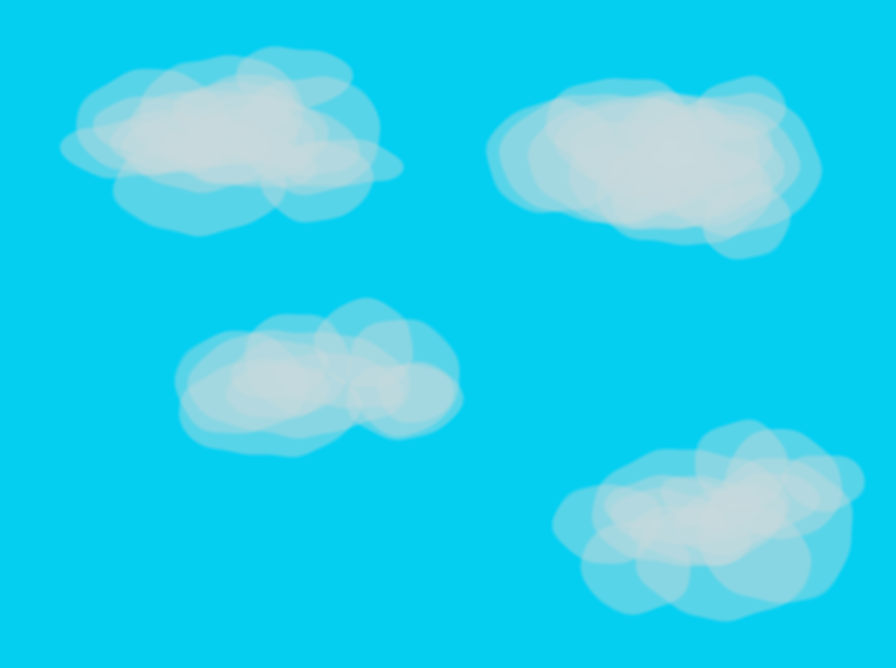
A Shadertoy shader for this texture:

```glsl
// Four soft clouds built from translucent overlapping puffs on a flat cyan sky.

const vec3  SKY_COLOR   = vec3(0.015, 0.812, 0.945);
const vec3  CLOUD_COLOR = vec3(0.785, 0.853, 0.865);
const float PUFF_ALPHA  = 0.43;   // opacity of a single puff
const float EDGE_SOFT   = 2.6;    // half width of the blurred rim
const float WOBBLE      = 1.6;    // bend of the rims
const float SPAN        = 572.0;  // layout units per canvas height
const int   LOBES       = 8;

vec2 hash2(float n) {
    return fract(sin(vec2(n * 12.9898, n * 78.233) + 0.7) * 4375.85);
}

vec2 rotate(vec2 v, float a) {
    float c = cos(a), s = sin(a);
    return vec2(c * v.x - s * v.y, s * v.x + c * v.y);
}

// Approximate signed distance to an axis-aligned ellipse
float ellipseDistance(vec2 q, vec2 radii) {
    float k = length(q / radii);
    float slope = length(q / (radii * radii));
    return k * (k - 1.0) / max(slope, 1e-5);
}

float puffCoverage(vec2 q, vec2 radii) {
    float d = ellipseDistance(q, radii);
    return PUFF_ALPHA * (1.0 - smoothstep(-EDGE_SOFT, EDGE_SOFT, d));
}

// Returns how much sky still shows through the cloud.
// Lobes hold offset and radii; core is the region of scattered inner puffs.
float cloudTransmission(vec2 p, vec4 lobes[LOBES], vec4 core, int innerPuffs, float seed) {
    float through = 1.0;

    // Silhouette lobes
    for (int i = 0; i < LOBES; i++) {
        through *= 1.0 - puffCoverage(p - lobes[i].xy, lobes[i].zw);
    }

    // Inner puffs spread around the core
    for (int i = 0; i < innerPuffs; i++) {
        float id = seed + float(i);
        vec2 h = hash2(id);
        float angle = 2.39996 * float(i) + seed;
        vec2 spread = vec2(cos(angle), sin(angle)) * mix(0.15, 0.48, h.x);
        vec2 radii = core.zw * mix(vec2(0.42), vec2(0.62, 0.58), hash2(id + 31.0));
        vec2 q = rotate(p - core.xy - spread * core.zw, 0.5 * (h.y - 0.5));
        through *= 1.0 - puffCoverage(q, radii);
    }
    return through;
}

void mainImage(out vec4 fragColor, in vec2 fragCoord) {
    vec2 p = fragCoord / iResolution.y * SPAN;

    // Layered sines make the rims uneven
    p += WOBBLE * sin(p.yx * 0.071 + vec2(0.4, 1.9));
    p += 0.5 * WOBBLE * sin(p.yx * 0.153 + vec2(2.1, 0.3));

    // Upper left
    vec4 upperLeft[LOBES] = vec4[LOBES](
        vec4(-85.0,  -8.0, 57.0, 24.0), vec4(-65.0,  15.0, 64.0, 45.0),
        vec4( -5.0,  25.0, 70.0, 47.0), vec4( 55.0,  54.0, 50.0, 26.0),
        vec4( 70.0,   5.0, 62.0, 50.0), vec4( 95.0, -20.0, 54.0, 20.0),
        vec4(-25.0, -40.0, 74.0, 40.0), vec4( 75.0, -35.0, 48.0, 34.0));
    float through = cloudTransmission(p - vec2(195.0, 452.0), upperLeft,
        vec4(5.0, 4.0, 118.0, 58.0), 9, 3.0);

    // Upper right
    vec4 upperRight[LOBES] = vec4[LOBES](
        vec4(-85.0,   0.0,  58.0, 48.0), vec4(-40.0,   0.0, 92.0, 55.0),
        vec4(-30.0,  30.0,  62.0, 39.0), vec4( 75.0,  42.0, 38.0, 27.0),
        vec4( 70.0,  -5.0,  72.0, 60.0), vec4( 80.0, -55.0, 37.0, 32.0),
        vec4( 25.0, -30.0,  75.0, 45.0), vec4(  8.0,  -3.0, 116.0, 58.0));
    through *= cloudTransmission(p - vec2(560.0, 437.0), upperRight,
        vec4(12.0, -3.0, 112.0, 66.0), 10, 17.0);

    // Middle left
    vec4 middleLeft[LOBES] = vec4[LOBES](
        vec4(-65.0,   0.0, 56.0, 44.0), vec4(-40.0, -22.0, 78.0, 41.0),
        vec4(-15.0,  18.0, 45.0, 43.0), vec4( 43.0,  33.0, 42.0, 38.0),
        vec4( 75.0,   6.0, 48.0, 50.0), vec4( 75.0, -15.0, 50.0, 32.0),
        vec4(-15.0,   0.0, 95.0, 45.0), vec4( 85.0,  -7.0, 32.0, 26.0));
    through *= cloudTransmission(p - vec2(270.0, 244.0), middleLeft,
        vec4(-8.0, 2.0, 98.0, 42.0), 3, 29.0);

    // Lower right
    vec4 lowerRight[LOBES] = vec4[LOBES](
        vec4(-90.0,   2.0, 46.0, 34.0), vec4(-20.0,  15.0, 84.0, 50.0),
        vec4( 25.0,  52.0, 40.0, 38.0), vec4( 60.0,  35.0, 50.0, 47.0),
        vec4( 95.0,  38.0, 35.0, 24.0), vec4( 55.0,  -5.0, 66.0, 62.0),
        vec4(-65.0, -35.0, 47.0, 40.0), vec4( 10.0, -30.0, 75.0, 50.0));
    through *= cloudTransmission(p - vec2(610.0, 122.0), lowerRight,
        vec4(2.0, 10.0, 96.0, 50.0), 6, 41.0);

    fragColor = vec4(mix(CLOUD_COLOR, SKY_COLOR, through), 1.0);
}
```
